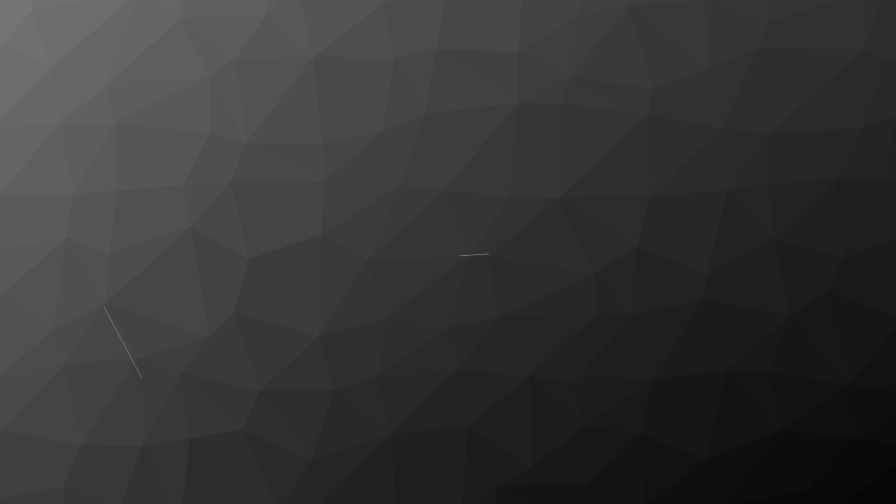
Reproduce this background procedurally as a Shadertoy shader.

```glsl
// Low-poly sheet of grey facets, light at the upper left and near black at the lower right.
// A grid bent by layered sines along each row is split into triangles by the Delaunay rule;
// each takes one flat tone from a diagonal gradient. Two hairline seams catch the light.

const vec2 CANVAS = vec2(14.22, 8.0);   // canvas size in row heights
const float COLUMN = 1.037;             // column spacing
const float FIRST_COLUMN = 0.87;        // place of column zero

// Sideways frequency and crest, then downward frequency and crest, per row from the top
const vec4 STRONG_WAVES[9] = vec4[9](
    vec4(2.90, 1.0, 2.20, 2.5),
    vec4(2.50, 2.0, 0.87, 1.6),
    vec4(2.50, 2.0, 0.90, 3.8),
    vec4(1.26, 5.0, 0.70, 0.0),
    vec4(2.90, 6.0, 2.72, 10.0),
    vec4(2.10, 2.0, 2.93, 0.0),
    vec4(2.10, 1.0, 1.20, 3.0),
    vec4(1.00, 0.8, 2.00, 7.0),
    vec4(2.40, 3.0, 1.70, 2.0));
const vec4 WEAK_WAVES[9] = vec4[9](
    vec4(1.30, 2.0, 0.80, 2.0),
    vec4(1.90, 5.3, 1.57, 4.9),
    vec4(0.70, 11.0, 0.35, 0.0),
    vec4(2.50, 2.0, 0.68, 5.3),
    vec4(2.20, 0.0, 0.50, 8.0),
    vec4(2.90, 4.0, 0.40, 4.0),
    vec4(2.10, 0.0, 0.95, 5.0),
    vec4(1.10, 5.2, 2.50, 7.0),
    vec4(0.90, 4.0, 0.60, 3.0));

float cross2(vec2 a, vec2 b) { return a.x * b.y - a.y * b.x; }

// Sideways and downward push of one wave layer
vec2 sway(vec4 wave, float column) {
    return cos(wave.xz * (column - wave.yw));
}

// Grid corner moved by the waves of its row
vec2 corner(vec2 cell) {
    int row = clamp(8 - int(cell.y), 0, 8);
    vec2 push = vec2(0.24, 0.25) * sway(STRONG_WAVES[row], cell.x)
              + vec2(0.15, 0.17) * sway(WEAK_WAVES[row], cell.x);
    float lean = row > 5 ? 0.12 : 0.0;
    return vec2(FIRST_COLUMN + COLUMN * cell.x + push.x + lean, cell.y - push.y);
}

// Distance to the inside of edge a-b, for counterclockwise triangles
float edgeDistance(vec2 p, vec2 a, vec2 b) {
    return cross2(b - a, p - a) / length(b - a);
}

// Flat grey of the facet with this centre
float facetTone(vec2 centre) {
    vec2 uv = clamp(centre / CANVAS, 0.0, 1.0);
    float left = 1.0 - uv.x;
    return 0.025 + left * (0.10 + 0.12 * left + 0.06 * uv.y) + 0.16 * uv.y;
}

// Adds one facet as (tone * coverage, coverage)
vec2 facet(vec2 p, vec2 a, vec2 b, vec2 c, float pixel) {
    float inside = min(edgeDistance(p, a, b), min(edgeDistance(p, b, c), edgeDistance(p, c, a)));
    float coverage = clamp(0.5 + inside / pixel, 0.0, 1.0);
    return vec2(facetTone((a + b + c) / 3.0), 1.0) * coverage;
}

// Thin smooth line between a and b
float hairline(vec2 p, vec2 a, vec2 b, float pixel) {
    vec2 ab = b - a;
    float t = clamp(dot(p - a, ab) / dot(ab, ab), 0.0, 1.0);
    return 1.0 - smoothstep(0.0, 0.005 + pixel * 0.6, length(p - a - ab * t));
}

void mainImage(out vec4 fragColor, in vec2 fragCoord) {
    vec2 p = fragCoord / iResolution.xy * CANVAS;
    float pixel = CANVAS.y / iResolution.y;
    vec2 home = floor(vec2((p.x - FIRST_COLUMN) / COLUMN, p.y));
    vec2 sum = vec2(0.0);

    // Facets of the surrounding cells
    for (int j = -1; j <= 1; j++) {
        for (int i = -1; i <= 1; i++) {
            vec2 cell = home + vec2(i, j);
            vec2 a = corner(cell);
            vec2 b = corner(cell + vec2(1.0, 0.0));
            vec2 c = corner(cell + vec2(1.0, 1.0));
            vec2 d = corner(cell + vec2(0.0, 1.0));

            // Sine of the angles at b and d together picks the diagonal
            float split = cross2(c - b, a - b) * dot(a - d, c - d)
                        + dot(c - b, a - b) * cross2(a - d, c - d);
            if (split > 0.0) {
                sum += facet(p, a, b, c, pixel) + facet(p, a, c, d, pixel);
            } else {
                sum += facet(p, a, b, d, pixel) + facet(p, b, c, d, pixel);
            }
        }
    }
    float tone = sum.x / max(sum.y, 0.001);

    // Bright seams
    tone += 0.15 * hairline(p, vec2(1.66, 3.11), vec2(2.25, 2.00), pixel);
    tone += 0.22 * hairline(p, vec2(7.31, 3.94), vec2(7.75, 3.97), pixel);

    fragColor = vec4(vec3(tone), 1.0);
}
```
